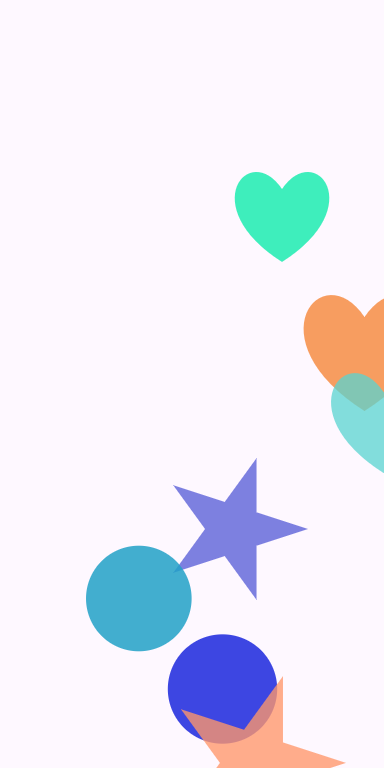
Reproduce this background procedurally as a Shadertoy shader.

```glsl
// Translucent hearts, stars and discs scattered over a pale lilac field.

const float PI = 3.14159265;
const int HEART_STEPS = 32;

const vec3 PALE_LILAC = vec3(0.995, 0.972, 1.0);
const vec3 MINT = vec3(0.245, 0.933, 0.737);
const vec3 ORANGE = vec3(0.97, 0.615, 0.375);
const vec3 AQUA = vec3(0.35, 0.83, 0.815);
const vec3 PERIWINKLE = vec3(0.49, 0.5, 0.88);
const vec3 TEAL = vec3(0.13, 0.63, 0.78);
const vec3 ROYAL_BLUE = vec3(0.24, 0.275, 0.885);
const vec3 SALMON = vec3(1.0, 0.59, 0.416);

float discDistance(vec2 p, vec2 center, float radius) {
    return length(p - center) - radius;
}

// Five-pointed star with one tip along +x, folded into half a sector.
float starDistance(vec2 p, vec2 center, float radius) {
    vec2 q = p - center;
    float sector = 2.0 * PI / 5.0;
    float angle = mod(atan(q.y, q.x) + 0.5 * sector, sector) - 0.5 * sector;
    vec2 folded = length(q) * vec2(cos(angle), abs(sin(angle)));
    vec2 tip = vec2(radius, 0.0);
    vec2 inner = 0.382 * radius * vec2(cos(PI / 5.0), sin(PI / 5.0));
    vec2 edge = inner - tip;
    vec2 along = tip + edge * clamp(dot(folded - tip, edge) / dot(edge, edge), 0.0, 1.0);
    float side = dot(folded - tip, vec2(edge.y, -edge.x));
    return sign(side) * length(folded - along);
}

// Right half of a heart as a cubic curve: notch at 0, tip one unit below.
vec2 heartCurve(float t) {
    float s = 1.0 - t;
    return 3.0 * s * s * t * vec2(0.45, 0.67)
         + 3.0 * s * t * t * vec2(1.2, -0.24)
         + t * t * t * vec2(0.0, -1.0);
}

// Nearest curve segment gives the distance, ray crossings give the sign.
float heartDistance(vec2 p, vec2 notch, float size) {
    vec2 q = (p - notch) / size;
    q.x = abs(q.x);
    float nearest = 1e6;
    float side = 1.0;
    vec2 a = heartCurve(0.0);
    for (int i = 1; i <= HEART_STEPS; i++) {
        vec2 b = heartCurve(float(i) / float(HEART_STEPS));
        vec2 edge = b - a;
        vec2 rel = q - a;
        float h = clamp(dot(rel, edge) / dot(edge, edge), 0.0, 1.0);
        nearest = min(nearest, length(rel - edge * h));
        if ((a.y > q.y) != (b.y > q.y) && rel.x < edge.x * rel.y / edge.y) side = -side;
        a = b;
    }
    return side * nearest * size;
}

vec3 paint(vec3 base, vec3 color, float opacity, float dist, float pixel) {
    return mix(base, color, opacity * clamp(0.5 - dist / pixel, 0.0, 1.0));
}

void mainImage(out vec4 fragColor, in vec2 fragCoord) {
    // Canvas width is one unit.
    vec2 p = fragCoord / iResolution.x;
    float pixel = 1.0 / iResolution.x;
    vec3 color = PALE_LILAC;

    // Hearts
    color = paint(color, MINT, 1.0, heartDistance(p, vec2(0.7344, 1.5078), 0.190), pixel);
    color = paint(color, ORANGE, 1.0, heartDistance(p, vec2(0.9492, 1.1745), 0.2448), pixel);
    color = paint(color, AQUA, 0.75, heartDistance(p, vec2(0.9987, 0.9792), 0.2109), pixel);

    // Star and disc at mid height
    color = paint(color, PERIWINKLE, 1.0, starDistance(p, vec2(0.6081, 0.6224), 0.194), pixel);
    color = paint(color, TEAL, 0.85, discDistance(p, vec2(0.3615, 0.4414), 0.1375), pixel);

    // Disc and star at the bottom
    color = paint(color, ROYAL_BLUE, 1.0, discDistance(p, vec2(0.5794, 0.2057), 0.1424), pixel);
    color = paint(color, SALMON, 0.78, starDistance(p, vec2(0.6635, 0.0133), 0.2375), pixel);

    fragColor = vec4(color, 1.0);
}
```
